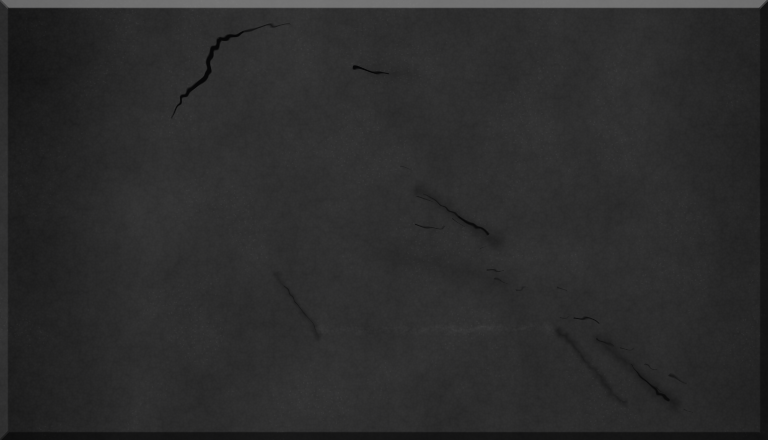
Write a Shadertoy shader that draws this texture.

```glsl
// A bevelled slab of dark slate: layered sines give the broad mottling,
// cellular noise the grain, and tapered, jittered segments the cracks.
// All lengths are in units of the canvas height.

vec2 hash2(vec2 p) {
    vec3 q = fract(vec3(p.xyx) * vec3(0.1031, 0.103, 0.0973));
    q += dot(q, q.yzx + 33.33);
    return fract((q.xx + q.yz) * q.zy);
}

// Distance to the nearest of the scattered cell points
float cells(vec2 p) {
    vec2 base = floor(p), f = p - base;
    float nearest = 4.0;
    for (int y = -1; y <= 1; y++)
        for (int x = -1; x <= 1; x++) {
            vec2 cell = vec2(x, y);
            vec2 d = cell + hash2(base + cell) - f;
            nearest = min(nearest, dot(d, d));
        }
    return sqrt(nearest);
}

// Warped and rotated sine layers, about -0.8 to 0.8
float clouds(vec2 p) {
    float sum = 0.0, amp = 0.5;
    for (int i = 0; i < 6; i++) {
        p = mat2(0.8, -0.6, 0.6, 0.8) * p + vec2(1.7, 4.1);
        sum += amp * sin(p.x + 1.4 * sin(p.y * 0.8)) * sin(p.y + 1.2 * sin(p.x * 0.7));
        p *= 1.9;
        amp *= 0.65;
    }
    return sum;
}

// Coverage of a segment whose half width runs from w0 to w1
float crack(vec2 p, vec2 a, vec2 b, float w0, float w1, float soft) {
    vec2 d = b - a;
    float t = clamp(dot(p - a, d) / dot(d, d), 0.0, 1.0);
    float w = mix(w0, w1, t);
    return 1.0 - smoothstep(w - soft, w + soft, length(p - a - d * t));
}

void mainImage(out vec4 fragColor, in vec2 fragCoord) {
    vec2 p = fragCoord / iResolution.y;
    float aspect = iResolution.x / iResolution.y;
    float px = 1.0 / iResolution.y;

    // Broad light and dark areas
    float broad = clouds(p * 4.0 + 2.0);
    float patches = clouds(p * 13.0 + 7.0);
    vec2 glow = p - vec2(0.62, 0.8);
    float tone = 0.174 + 0.020 * broad + 0.013 * patches;
    tone += 0.022 * exp(-9.0 * dot(glow, glow));
    tone -= (0.055 + 0.03 * broad) * (1.0 - smoothstep(0.0, 0.36, p.x));
    tone -= 0.028 * (1.0 - smoothstep(0.1, 0.5, length(p - vec2(0.12, 0.98))));
    tone -= 0.035 * smoothstep(aspect - 0.3, aspect, p.x + 0.08 * broad);

    // Grain and sparse pale flecks
    float grain = 0.5 * cells(p * 42.0) + 0.5 * cells(p * 95.0) + 0.6 * cells(p * 170.0) - 0.75;
    tone -= 0.026 * grain;
    float fleck = 1.0 - smoothstep(0.04, 0.2, cells(p * 75.0 + 9.0));
    tone += 0.022 * fleck * smoothstep(0.0, 0.5, patches);

    // Ragged coordinates for the cracks
    vec2 q = p + 0.004 * sin(p.yx * 61.0 + 2.0 * sin(p * 37.0))
               + 0.002 * sin(p.yx * 173.0 + 3.0 * sin(p * 90.0));

    // Pale ridge and soft hollows beside the faults
    float ridge = crack(q, vec2(0.72, 0.25), vec2(1.25, 0.255), 0.002, 0.001, 0.014);
    tone += 0.04 * ridge * (0.6 + patches - grain);
    float hollow = 0.45 * crack(q, vec2(0.95, 0.57), vec2(1.13, 0.45), 0.0, 0.005, 0.03);
    hollow += 0.40 * crack(q, vec2(1.27, 0.25), vec2(1.42, 0.08), 0.006, 0.002, 0.012);
    hollow += 0.45 * crack(q, vec2(1.36, 0.23), vec2(1.53, 0.08), 0.001, 0.006, 0.024);
    hollow += 0.35 * crack(q, vec2(0.63, 0.38), vec2(0.72, 0.24), 0.001, 0.004, 0.012);
    hollow += 0.25 * crack(q, vec2(0.84, 0.84), vec2(0.93, 0.83), 0.001, 0.004, 0.04);
    hollow += 0.20 * crack(q, vec2(0.90, 0.42), vec2(1.15, 0.36), 0.01, 0.005, 0.05);
    tone *= 1.0 - min(hollow, 0.6);
    tone += 0.014 * crack(q, vec2(0.65, 0.33), vec2(0.76, 0.20), 0.0, 0.002, 0.007);

    // Bent black crack at the upper left
    float ink = crack(q, vec2(0.391, 0.732), vec2(0.409, 0.773), 0.0, 0.003, px);
    ink = max(ink, crack(q, vec2(0.409, 0.773), vec2(0.466, 0.830), 0.003, 0.006, px));
    ink = max(ink, crack(q, vec2(0.466, 0.830), vec2(0.498, 0.914), 0.006, 0.004, px));
    ink = max(ink, crack(q, vec2(0.498, 0.914), vec2(0.557, 0.927), 0.005, 0.003, px));
    ink = max(ink, 0.7 * crack(q, vec2(0.557, 0.927), vec2(0.660, 0.950), 0.003, 0.0, px));

    // Short splits and the long diagonal fault
    ink = max(ink, crack(q, vec2(0.805, 0.843), vec2(0.885, 0.836), 0.004, 0.001, px));
    ink = max(ink, 0.6 * crack(q, vec2(0.965, 0.555), vec2(1.045, 0.511), 0.0, 0.003, px));
    ink = max(ink, 0.9 * crack(q, vec2(1.045, 0.511), vec2(1.109, 0.470), 0.003, 0.002, px));
    ink = max(ink, 0.7 * crack(q, vec2(0.943, 0.490), vec2(1.010, 0.482), 0.002, 0.0, px));
    ink = max(ink, 0.8 * crack(q, vec2(1.310, 0.277), vec2(1.360, 0.268), 0.002, 0.001, px));
    ink = max(ink, 0.8 * crack(q, vec2(1.430, 0.170), vec2(1.515, 0.090), 0.0, 0.004, px));
    ink = max(ink, 0.5 * crack(q, vec2(0.650, 0.350), vec2(0.715, 0.250), 0.001, 0.0, px));

    // Hairlines scattered along the fault
    for (int i = 0; i < 16; i++) {
        vec2 h = hash2(vec2(i, 5)), k = hash2(vec2(i, 23));
        vec2 start = mix(vec2(0.89, 0.60), vec2(1.58, 0.06), (float(i) + h.x) / 16.0);
        start += 0.05 * (h.y - 0.5);
        vec2 run = (0.015 + 0.03 * k.x) * vec2(1.0, 0.3 - 1.1 * k.y);
        ink = max(ink, (0.3 + 0.5 * k.x) * crack(q, start, start + run, 0.0015, 0.0, px));
    }
    tone = mix(tone, 0.025, ink);

    // Mitred bevel: left, right, bottom, top
    vec4 edges = vec4(p.x, aspect - p.x, p.y, 1.0 - p.y);
    float rim = min(min(edges.x, edges.y), min(edges.z, edges.w));
    vec4 side = 1.0 - smoothstep(0.0, 2.0 * px, edges - rim);
    vec4 shades = vec4(tone + 0.075, tone * 0.55, tone * 0.48, 0.37 + 0.45 * tone);
    float bevel = dot(side, shades) / dot(side, vec4(1.0));
    tone = mix(bevel, tone, smoothstep(0.018 - px, 0.018 + px, rim));

    fragColor = vec4(vec3(tone) + vec3(0.0, 0.0, 0.001), 1.0);
}
```
